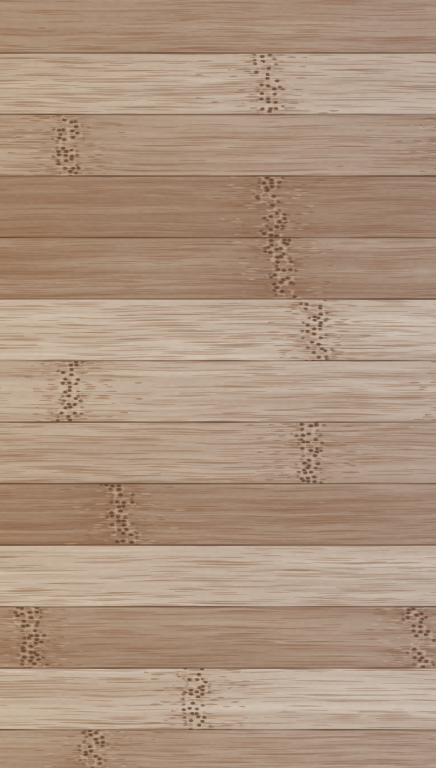
Write a Shadertoy shader that draws this texture.

```glsl
// Laminated bamboo board: thirteen horizontal strips with dark glue seams.
// Each strip has its own tone, stretched-noise grain and tapered cellular dashes;
// a mottled growth node crosses most strips, built from cellular pits.

const float PITCH = 0.0801;         // strip height, in canvas heights
const float TOP_OFFSET = 0.0111;    // part of the first strip above the canvas
const float NODE_PERIOD = 0.508;    // distance between nodes on one strip
const float NODE_HALF = 0.015;      // half width of a node
const float FLARE = 0.042;          // reach of the short fibres around a node
const float SEAM_HALF = 0.0009;     // half width of a seam
const vec3 DARK_WOOD = vec3(0.57, 0.44, 0.35);
const vec3 LIGHT_WOOD = vec3(0.77, 0.70, 0.63);
const vec3 FIBRE = vec3(0.53, 0.37, 0.26);
const vec3 PIT = vec3(0.34, 0.23, 0.16);
const vec3 RIM = vec3(0.82, 0.73, 0.64);
const vec3 SEAM = vec3(0.38, 0.27, 0.20);
const vec3 COOL_SHIFT = vec3(-0.015, 0.0, 0.03);  // tint from left to right

// Per strip from the top: tone, node position (negative: none), tone step past it
const vec3 STRIPS[13] = vec3[13](
    vec3(0.46, -1.0, 0.0),    vec3(0.85, 0.349, 0.0),  vec3(0.70, 0.086, -0.12),
    vec3(0.28, 0.353, 0.06),  vec3(0.33, 0.368, 0.10), vec3(1.00, 0.411, 0.0),
    vec3(0.80, 0.090, 0.08),  vec3(0.73, 0.404, -0.10), vec3(0.18, 0.158, 0.20),
    vec3(0.98, -1.0, 0.0),    vec3(0.42, 0.039, 0.0),  vec3(0.93, 0.253, 0.05),
    vec3(0.55, 0.124, 0.03));

float hash(vec2 p) {
    vec3 q = fract(p.xyx * 0.1031);
    q += dot(q, q.yzx + 33.33);
    return fract((q.x + q.y) * q.z);
}

float noise(vec2 p) {
    vec2 i = floor(p), f = fract(p);
    f = f * f * (3.0 - 2.0 * f);
    return mix(mix(hash(i), hash(i + vec2(1, 0)), f.x),
               mix(hash(i + vec2(0, 1)), hash(i + vec2(1, 1)), f.x), f.y);
}

// Distance to the nearest jittered cell point, and that cell's random value
vec2 cellular(vec2 p) {
    vec2 base = floor(p), best = vec2(9.0, 0.0);
    for (int j = -1; j <= 1; j++)
    for (int i = -1; i <= 1; i++) {
        vec2 c = base + vec2(i, j);
        vec2 point = c + 0.15 + 0.7 * vec2(hash(c), hash(c + 57.3));
        float d = length(p - point);
        if (d < best.x) best = vec2(d, hash(c + 113.7));
    }
    return best;
}

// Tapered horizontal dashes, one per cell; density is the share of filled cells
float dashes(vec2 p, vec2 size, float density) {
    vec2 q = p / size;
    float row = floor(q.y);
    q.x += 17.0 * hash(vec2(row, 4.0));
    vec2 cell = vec2(floor(q.x), row), f = fract(q) - 0.5;
    float halfLength = mix(0.2, 0.5, hash(cell + 31.0));
    float taper = 1.0 - pow(f.x / halfLength, 2.0);
    float halfWidth = 0.42 * taper * mix(0.5, 1.0, hash(cell + 71.0));
    float aa = 1.0 / (iResolution.y * size.y);
    float cover = clamp((halfWidth - abs(f.y)) / aa + 0.5, 0.0, 1.0);
    return cover * smoothstep(0.0, 0.3, taper) * step(hash(cell), density);
}

void mainImage(out vec4 fragColor, in vec2 fragCoord) {
    vec2 p = fragCoord / iResolution.y;
    float px = 1.0 / iResolution.y;

    // Strip lookup
    float s = (1.0 - p.y + TOP_OFFSET) / PITCH;
    float id = floor(s), across = fract(s) - 0.5;
    vec3 strip = STRIPS[clamp(int(id), 0, 12)];

    // Distance to the node, leaning and ragged
    float d = p.x - strip.y;
    float side = smoothstep(-0.03, 0.03, d);
    d -= NODE_PERIOD * round(d / NODE_PERIOD);
    d += 0.004 * sin(p.y * 130.0 + id * 2.0) - across * 0.016 * (hash(vec2(id, 8.0)) - 0.2);
    d += 0.014 * (noise(p * vec2(40.0, 260.0)) - 0.5);
    if (strip.y < 0.0) d = 1.0;
    float flare = exp(-d * d / (FLARE * FLARE));
    float node = 1.0 - smoothstep(NODE_HALF * 0.6, NODE_HALF * 1.4, abs(d));

    // Gently waving grain
    vec2 g = p + vec2(3.7, 1.3) * id;
    g.y += 0.0009 * sin(p.x * 15.0 + id * 5.0) + 0.0005 * sin(p.x * 41.0 + id * 3.0);
    float tone = strip.x + strip.z * side - 0.10 * flare;
    tone += 0.26 * (noise(g * vec2(7.0, 360.0)) - 0.5);
    tone += 0.22 * (noise(g * vec2(4.0, 130.0)) - 0.5);
    tone += 0.18 * (noise(g * vec2(5.0, 28.0)) - 0.5);
    tone += 0.10 * (noise(g * vec2(170.0, 420.0)) - 0.5);
    vec3 col = mix(DARK_WOOD, LIGHT_WOOD, tone);

    // Long fibres in layers, then short ones around the node
    float density = 0.15 + 0.35 * noise(g * vec2(3.0, 35.0));
    for (int i = 0; i < 3; i++) {
        float k = float(i);
        vec2 size = vec2(0.16 - 0.045 * k, 0.0036 - 0.0006 * k);
        col = mix(col, FIBRE, 0.30 * dashes(g + 0.37 * k, size, density));
    }
    col = mix(col, FIBRE, 0.45 * dashes(g, vec2(0.024, 0.0030), 0.75 * flare));
    col = mix(col, RIM, 0.30 * dashes(g + 0.53, vec2(0.020, 0.0034), 0.5 * flare));

    // Node pits and pale rims
    vec2 cell = cellular(g / vec2(0.0085, 0.0056));
    float pit = (1.0 - smoothstep(0.18, 0.48, cell.x)) * step(0.35, cell.y);
    col = mix(col, RIM, 0.50 * node * smoothstep(0.45, 0.75, cell.x));
    col = mix(col, PIT, 0.72 * node * pit);

    // Glue seams, uneven along their length
    float edge = (0.5 - abs(across)) * PITCH;
    float line = 1.0 - smoothstep(SEAM_HALF - 0.5 * px, SEAM_HALF + 0.7 * px, edge);
    float wear = noise(vec2(p.x * 14.0, 9.0 * round(s)));
    col = mix(col, SEAM, line * mix(0.35, 0.85, wear));

    // Cooler light toward the right
    col += COOL_SHIFT * (fragCoord.x / iResolution.x - 0.5);
    fragColor = vec4(clamp(col, 0.0, 1.0), 1.0);
}
```
